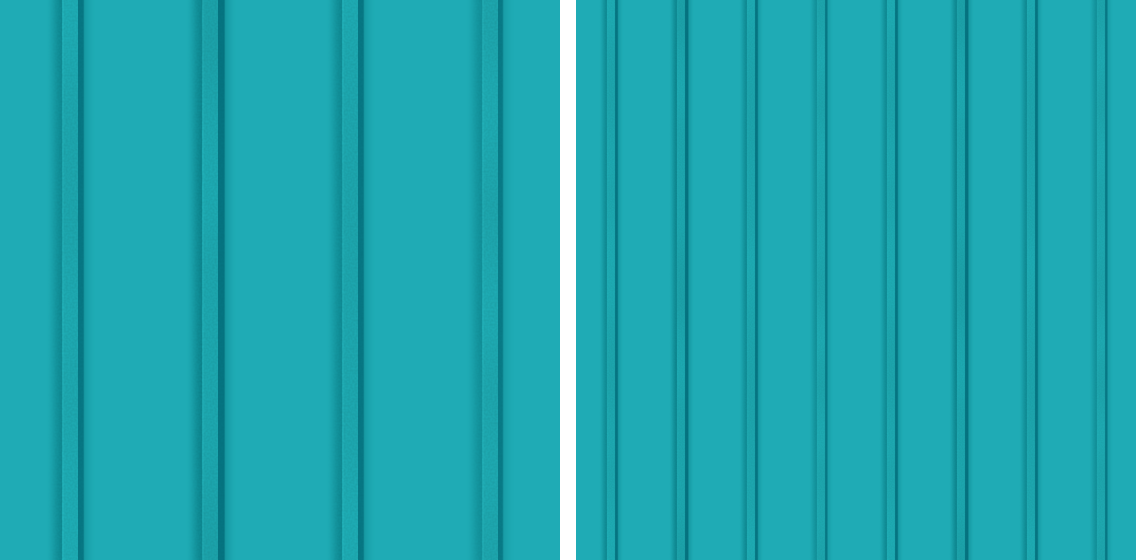
Left: one tile. Right: repeated 2 by 2.
Reproduce this texture procedurally as a Shadertoy shader.

```glsl
const float RIBS = 4.0;             // repeats across
const float RIB_HALF = 0.057;       // widths below are fractions of one repeat
const float GROOVE_WIDTH = 0.036;
const float GROOVE_EXTRA = 0.012;   // added beside the deepest rib
const float GROOVE_FADE = 0.085;
const float SHADE_WIDTH = 0.115;
const float HIGHLIGHT_WIDTH = 0.009;
const float EDGE_SOFT = 0.008;
const float GRAIN_CELLS = 256.0;
const float GRAIN_AMOUNT = 0.055;
const float DRIFT_CELLS = 4.0;      // slow change along each rib
const float DRIFT_AMOUNT = 0.05;
const float TAU = 6.2831853;

const vec3 PANEL = vec3(0.12, 0.67, 0.708);
const vec3 RIB = vec3(0.108, 0.638, 0.668);
const vec3 RIB_LIGHT = vec3(0.13, 0.68, 0.71);
const vec3 SHADE = vec3(0.05, 0.525, 0.56);
const vec3 GROOVE = vec3(0.02, 0.45, 0.50);

// Unit gradient at a lattice point that wraps after the period
vec2 latticeGradient(vec2 cell, vec2 period) {
    vec3 p = fract(mod(cell, period).xyx * vec3(0.1031, 0.1030, 0.0973));
    p += dot(p, p.yzx + 33.33);
    float angle = TAU * fract((p.x + p.y) * p.z);
    return vec2(cos(angle), sin(angle));
}

// Tiling gradient noise, roughly -0.7 to 0.7
float gradientNoise(vec2 p, vec2 period) {
    vec2 i = floor(p), f = p - i;
    vec2 w = f * f * f * (f * (f * 6.0 - 15.0) + 10.0);
    vec2 e = vec2(1.0, 0.0);
    float a = dot(latticeGradient(i, period), f);
    float b = dot(latticeGradient(i + e.xy, period), f - e.xy);
    float c = dot(latticeGradient(i + e.yx, period), f - e.yx);
    float d = dot(latticeGradient(i + e.xx, period), f - e.xx);
    return mix(mix(a, b, w.x), mix(c, d, w.x), w.y);
}

void mainImage(out vec4 fragColor, in vec2 fragCoord) {
    vec2 uv = fragCoord / iResolution.xy;
    float ribId = floor(uv.x * RIBS);
    float x = fract(uv.x * RIBS) - 0.5;
    float soft = max(EDGE_SOFT, RIBS / iResolution.x);

    // Variation between ribs and along them
    float depth = 0.5 + 0.5 * cos(TAU * (ribId - 1.0) / RIBS);
    float drift = gradientNoise(vec2(ribId + 0.5, uv.y * DRIFT_CELLS), vec2(RIBS, DRIFT_CELLS));
    float grain = gradientNoise(uv * GRAIN_CELLS, vec2(GRAIN_CELLS));

    // Soft shade on the left
    float leftGap = -RIB_HALF - x;
    float shade = (1.0 - smoothstep(0.0, SHADE_WIDTH, leftGap)) * step(x, 0.0);
    shade *= mix(0.75, 1.0, depth) * (1.0 + 2.0 * DRIFT_AMOUNT * drift);
    vec3 color = mix(PANEL, SHADE, shade);

    // Dark groove and its fade on the right
    float rightGap = x - RIB_HALF;
    float grooveWidth = GROOVE_WIDTH + GROOVE_EXTRA * depth;
    float rightSide = step(0.0, x);
    float fade = (1.0 - smoothstep(0.0, grooveWidth + GROOVE_FADE, rightGap)) * rightSide;
    float groove = (1.0 - smoothstep(grooveWidth - soft, grooveWidth + soft, rightGap)) * rightSide;
    color = mix(color, SHADE, fade * mix(0.5, 0.8, depth));
    color = mix(color, GROOVE, groove * mix(0.82, 1.0, depth));

    // Raised rib with a lit left edge
    float rib = 1.0 - smoothstep(-0.5 * soft, 0.5 * soft, abs(x) - RIB_HALF);
    float lit = 1.0 - smoothstep(0.0, HIGHLIGHT_WIDTH, abs(x + RIB_HALF - HIGHLIGHT_WIDTH));
    vec3 ribColor = mix(RIB, RIB_LIGHT, 0.6 * lit + 0.25 * (1.0 - depth));
    color = mix(color, ribColor * (1.0 + DRIFT_AMOUNT * drift), rib);

    // Fine grain on the rib and in the shade
    float grainMask = max(rib, max(shade, 0.5 * groove));
    color *= 1.0 + GRAIN_AMOUNT * grain * grainMask;

    fragColor = vec4(color, 1.0);
}
```
